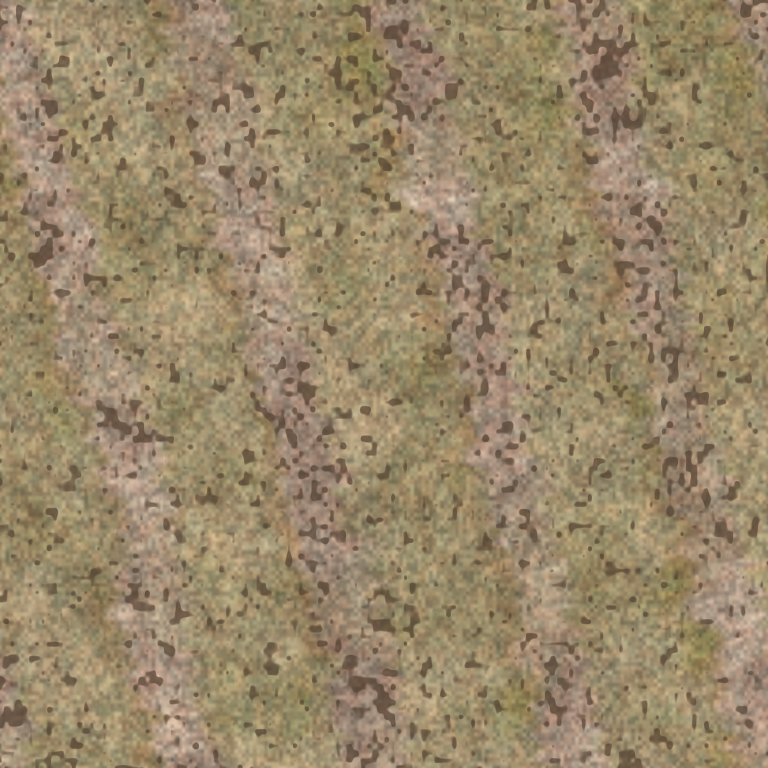
Reproduce this texture procedurally as a Shadertoy shader.

```glsl
// Dry grassland seen from above, crossed by four worn, slanting tracks.
// A wobbling diagonal phase places the tracks; layered value noise adds
// grass fibres, straw patches, mossy tints, dark clumps and fine specks.

const vec3 OLIVE = vec3(0.56, 0.51, 0.37);
const vec3 STRAW = vec3(0.68, 0.61, 0.49);
const vec3 MOSS  = vec3(0.52, 0.49, 0.29);
const vec3 OCHRE = vec3(0.57, 0.46, 0.32);
const vec3 PALE  = vec3(0.74, 0.66, 0.58);
const vec3 ROSE  = vec3(0.58, 0.48, 0.42);
const vec3 SOIL  = vec3(0.30, 0.23, 0.17);

const float TRACKS = 4.0;   // repeats across the canvas
const float SLANT = 1.0;    // repeats shifted from top to bottom

float hash(vec2 p) {
    vec3 q = fract(p.xyx * 0.1031);
    q += dot(q, q.yzx + 33.33);
    return fract((q.x + q.y) * q.z);
}

float noise(vec2 p) {
    vec2 i = floor(p), f = fract(p);
    f = f * f * (3.0 - 2.0 * f);
    float low = mix(hash(i), hash(i + vec2(1, 0)), f.x);
    float high = mix(hash(i + vec2(0, 1)), hash(i + vec2(1, 1)), f.x);
    return mix(low, high, f.y);
}

float fbm(vec2 p) {
    float sum = 0.0, weight = 0.5;
    for (int i = 0; i < 4; i++) {
        sum += weight * noise(p);
        p = mat2(1.6, 1.2, -1.2, 1.6) * p + 17.3;
        weight *= 0.5;
    }
    return sum / 0.9375;
}

// Signed distance to the nearest track centre (x) and its index (y).
vec2 trackCoord(vec2 p) {
    float phase = TRACKS * p.x + SLANT * (p.y - 1.0) - 0.03;
    phase += 0.22 * (fbm(p * 5.0 + 3.0) - 0.5);
    phase += 0.15 * (noise(p * vec2(18.0, 75.0)) - 0.5);
    float index = round(phase);
    return vec2(phase - index, index);
}

float bump(float x, float centre, float width) {
    float t = (x - centre) / width;
    return exp(-t * t);
}

// Grass between the tracks, with an ochre and moss border on the left side.
vec3 grassColor(vec2 p, float side) {
    float fibre = noise(vec2(p.x * 120.0 + p.y * 25.0, p.y * 48.0));
    float patches = smoothstep(0.25, 0.75, fbm(p * 9.0 + 41.0));
    vec3 color = mix(OLIVE, STRAW, 0.55 * patches + 0.45 * fibre);
    float moss = smoothstep(0.45, 0.75, fbm(p * 13.0 + 71.0));
    color = mix(color, MOSS, moss * (0.25 + 0.5 * bump(side, -0.26, 0.1)));
    float border = bump(side, -0.18, 0.09) * smoothstep(0.2, 0.7, fbm(p * 11.0 + 8.0));
    return mix(color, OCHRE, 0.65 * border);
}

// Bleached, crosswise straw with rosy bare ground showing through.
vec3 trackColor(vec2 p, float clumps) {
    float fibre = noise(vec2(p.x * 34.0, p.y * 120.0 - p.x * 25.0));
    vec3 color = mix(ROSE, PALE, 0.3 + 0.7 * fibre);
    return mix(color, ROSE, 0.6 * clumps);
}

// Sparse dark flecks; density lowers the noise level at which they appear.
float specks(vec2 p, float density) {
    float level = 0.65 * noise(p * vec2(125.0, 105.0)) + 0.35 * noise(p * 63.0 + 29.0);
    return smoothstep(0.0, 0.16, level - 0.73 + 0.2 * density);
}

void mainImage(out vec4 fragColor, in vec2 fragCoord) {
    vec2 p = fragCoord / iResolution.xy;
    vec2 track = trackCoord(p);

    // Width and wear differ from track to track and along each one
    float halfWidth = 0.12 + 0.06 * hash(vec2(track.y + 9.0, 4.0));
    float worn = 1.0 - smoothstep(0.6 * halfWidth, 1.35 * halfWidth, abs(track.x));
    worn *= 0.6 + 0.4 * smoothstep(0.3, 0.6, fbm(p * 10.0 + 55.0));
    float clumps = smoothstep(0.42, 0.66, fbm(p * vec2(12.0, 9.0) + 90.0));

    vec3 color = mix(grassColor(p, track.x), trackColor(p, clumps), worn);

    // Fine grain, broad shading and a slight red-green tint
    float grain = 0.6 * noise(p * vec2(205.0, 185.0)) + 0.4 * noise(p * 97.0 + 13.0) - 0.5;
    float shade = fbm(p * 24.0 + 5.0) - 0.5;
    color *= 1.0 + 0.5 * grain + 0.28 * shade;
    float tint = noise(p * 80.0 + 60.0) - 0.5;
    color += tint * vec3(0.05, -0.02, -0.03);

    float density = mix(0.25 + 0.25 * clumps, 0.35 + 0.75 * clumps, worn);
    color = mix(color, SOIL, 0.65 * specks(p, density));

    fragColor = vec4(clamp(color, 0.0, 1.0), 1.0);
}
```
